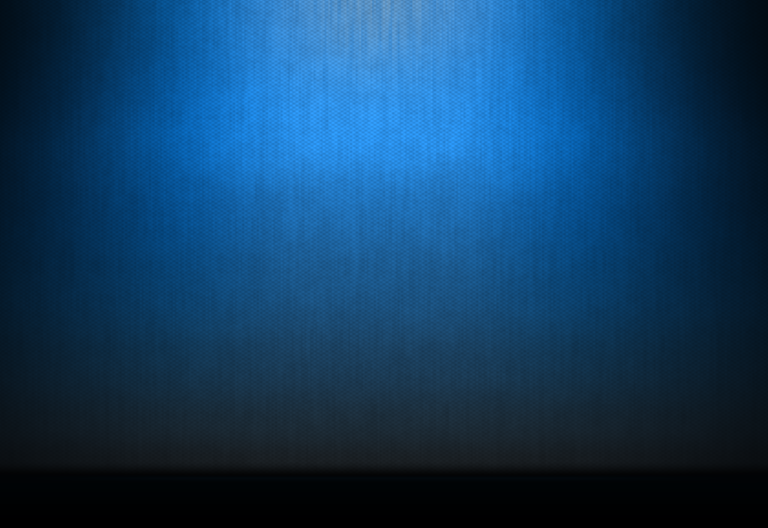
A Shadertoy shader for this background:

```glsl
// A blue woven wall lit from above, fading to dark sides and a black floor.

const float FLOOR_TOP = 0.094;
const vec2 KNOTS = vec2(128.0, 200.0);
const float TAU = 6.2831853;

// Sine-free hash
float hash(vec2 p) {
    vec3 q = fract(vec3(p.xyx) * 0.1031);
    q += dot(q, q.yzx + 33.33);
    return fract((q.x + q.y) * q.z);
}

float valueNoise(vec2 p) {
    vec2 cell = floor(p);
    vec2 f = fract(p);
    f = f * f * (3.0 - 2.0 * f);
    float low = mix(hash(cell), hash(cell + vec2(1.0, 0.0)), f.x);
    float high = mix(hash(cell + vec2(0.0, 1.0)), hash(cell + 1.0), f.x);
    return mix(low, high, f.y);
}

// Colour of the wall along its centre line, from low to high
vec3 wallColour(float y) {
    vec3 c = vec3(0.100, 0.120, 0.135);
    c = mix(c, vec3(0.110, 0.170, 0.215), smoothstep(0.12, 0.20, y));
    c = mix(c, vec3(0.105, 0.240, 0.350), smoothstep(0.18, 0.32, y));
    c = mix(c, vec3(0.105, 0.335, 0.530), smoothstep(0.29, 0.47, y));
    c = mix(c, vec3(0.120, 0.435, 0.710), smoothstep(0.44, 0.63, y));
    c = mix(c, vec3(0.160, 0.570, 0.930), smoothstep(0.59, 0.75, y));
    return mix(c, vec3(0.200, 0.560, 0.890), smoothstep(0.78, 1.0, y));
}

// Light falling off to the sides; red fades first, then green
vec3 sideFalloff(float side, float y) {
    float reach = mix(0.48, 0.345, smoothstep(0.15, 1.0, y));
    float light = exp(-pow(side / reach, 2.7));
    float saturation = smoothstep(0.08, 0.30, side) * smoothstep(0.15, 0.6, y);
    return light * mix(vec3(1.0), vec3(0.18, 0.93, 1.04), saturation);
}

// Thin vertical streaks, centred on zero
float streaks(vec2 uv) {
    float fine = valueNoise(uv * vec2(420.0, 14.0));
    float medium = valueNoise(uv * vec2(170.0, 6.0) + 17.0);
    return 0.7 * fine + 0.3 * medium - 0.5;
}

// Staggered rows of small knots, faded where too small to resolve
float weave(vec2 p, float pixel) {
    vec2 phase = TAU * p * KNOTS;
    float fade = 1.0 - smoothstep(0.4, 0.6, pixel * KNOTS.y);
    return cos(phase.x) * cos(phase.y) * fade;
}

void mainImage(out vec4 fragColor, in vec2 fragCoord) {
    vec2 uv = fragCoord / iResolution.xy;
    vec2 p = fragCoord / iResolution.x;
    float pixel = 1.0 / iResolution.x;
    float side = abs(uv.x - 0.49);

    // Lit wall with a pale patch below the lamp
    float streak = streaks(uv);
    vec3 wall = wallColour(uv.y) * sideFalloff(side, uv.y);
    vec2 lampOffset = (uv - vec2(0.49, 1.03)) / vec2(0.12, 0.17);
    float lamp = exp(-dot(lampOffset, lampOffset));
    wall = mix(wall, vec3(0.45, 0.57, 0.67), lamp * clamp(0.6 + 0.5 * streak, 0.0, 1.0));

    // Cloth texture: streaks, soft blotches, grain and knots
    float mottling = valueNoise(uv * vec2(45.0, 32.0)) - 0.5;
    float grain = valueNoise(p * vec2(230.0, 300.0) + 7.0) - 0.5;
    wall *= 1.0 + 0.11 * streak + 0.05 * mottling + 0.07 * grain + 0.085 * weave(p, pixel);
    wall += vec3(0.006, 0.014, 0.022) * smoothstep(0.1, 0.5, side);

    // Soft shadow at the foot of the wall
    wall *= smoothstep(0.092, 0.128, uv.y);

    // Near-black floor with a faint seam
    vec3 ground = vec3(0.002, 0.012, 0.020) * smoothstep(0.0, FLOOR_TOP, uv.y);
    float seam = exp(-pow((uv.y - FLOOR_TOP) / 0.004, 2.0));
    ground += vec3(0.006, 0.018, 0.028) * seam * (1.0 - smoothstep(0.2, 0.5, side));

    fragColor = vec4(max(wall, ground), 1.0);
}
```
